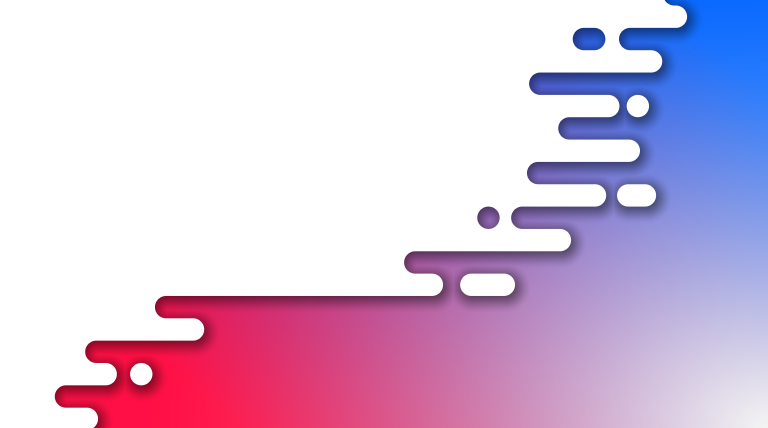
Give the GLSL for this background, as a WebGL 1 fragment shader.

```glsl
precision highp float;

uniform vec2 u_resolution;

#define ASPECT 1.794
#define ROWS 10
#define PITCH 0.1044
#define RADIUS 0.0261
#define FIRST_ROW_Y 1.0132
#define SHADOW_OFFSET vec2(0.004, -0.007)
#define SHADOW_STRENGTH 0.52
#define GLOW_RADIUS 1.45
#define RED vec3(1.0, 0.06, 0.27)
#define BLUE vec3(0.0, 0.39, 1.0)
#define GLOW vec3(0.96, 0.96, 0.955)

// Per row: left end of the notch, right end of the finger,
// then centre and half length of a loose pill (off canvas if none).
vec4 rows[ROWS];

void setRows() {
  rows[0] = vec4(1.549, 1.605, -2.0, 0.0);
  rows[1] = vec4(1.446, 1.547, 1.376, 0.012);
  rows[2] = vec4(1.236, 1.447, 1.490, 0.0);
  rows[3] = vec4(1.304, 1.495, -2.0, 0.0);
  rows[4] = vec4(1.231, 1.416, 1.487, 0.0195);
  rows[5] = vec4(1.194, 1.334, 1.141, 0.0);
  rows[6] = vec4(0.944, 1.035, 1.139, 0.038);
  rows[7] = vec4(0.362, 0.477, -2.0, 0.0);
  rows[8] = vec4(0.199, 0.273, 0.330, 0.0);
  rows[9] = vec4(0.128, 0.229, -2.0, 0.0);
}

float pill(vec2 p, float halfLength) {
  return length(vec2(max(abs(p.x) - halfLength, 0.0), p.y)) - RADIUS;
}

// Signed distance to the white sheet, negative inside
float sheetDistance(vec2 p) {
  float d = 10.0;
  for (int i = 0; i < ROWS; i++) {
    vec4 row = rows[i];
    float notchY = p.y - FIRST_ROW_Y + float(i) * PITCH;
    float fingerY = notchY + 0.5 * PITCH;

    // White finger reaching right
    float fingerX = max(p.x - row.y + RADIUS, 0.0);
    float finger = length(vec2(fingerX, fingerY)) - RADIUS;

    // White block with a rounded notch cut into it
    float notchX = p.x - row.x - RADIUS;
    float notch = length(vec2(min(notchX, 0.0), notchY)) - RADIUS;
    float block = max(max(notchX, abs(notchY) - 2.0 * RADIUS), -notch);

    // Loose pills: white on even rows, holes on odd rows
    if (mod(float(i), 2.0) < 0.5) {
      finger = min(finger, pill(vec2(p.x - row.z, fingerY), row.w));
    } else {
      block = max(block, -pill(vec2(p.x - row.z, notchY), row.w));
    }
    d = min(d, min(finger, block));
  }
  return d;
}

// Diagonal red to blue blend with a pale glow in the lower right corner
vec3 gradientColor(vec2 p) {
  float blend = clamp(dot(p, vec2(0.47, 0.53)) - 0.26, 0.0, 1.0);
  float reach = length((p - vec2(ASPECT, 0.0)) * vec2(1.0, 1.3));
  float glow = pow(max(1.0 - reach / GLOW_RADIUS, 0.0), 1.4);
  return mix(mix(RED, BLUE, blend), GLOW, glow);
}

void main() {
  vec2 p = gl_FragCoord.xy / u_resolution * vec2(ASPECT, 1.0);
  setRows();

  // Soft shadow cast by the sheet
  float shadowDistance = sheetDistance(p - SHADOW_OFFSET);
  float shadow = 1.0 - smoothstep(-0.02, 0.036, shadowDistance);
  vec3 color = gradientColor(p) * (1.0 - SHADOW_STRENGTH * shadow);

  // Sheet with a one pixel smooth edge
  float sheet = clamp(0.5 - sheetDistance(p) * u_resolution.y, 0.0, 1.0);
  gl_FragColor = vec4(mix(color, vec3(1.0), sheet), 1.0);
}
```
